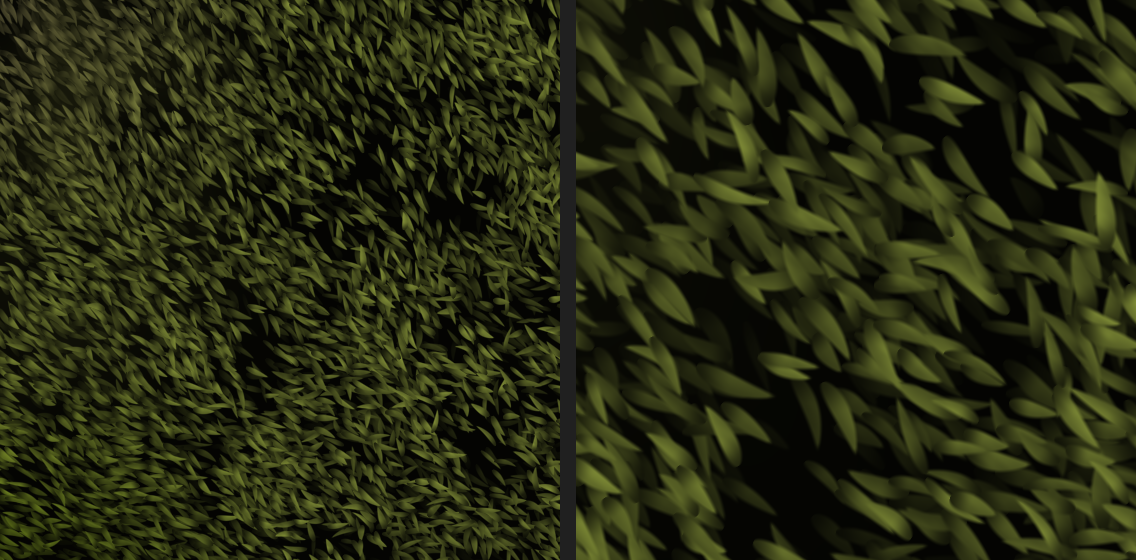
Left, the full canvas; right, a detail of the centre.
This texture is drawn by a Shadertoy shader. Its source:

```glsl
// Dense, wind-combed grass: olive blades over black gaps, hazier toward the left.

const int LAYERS = 6;
const float CELLS = 38.0;      // blade cells across the canvas
const float EDGE = 0.0016;     // softness of blade outlines

const vec3 SOIL = vec3(0.014, 0.015, 0.006);
const vec3 OLIVE = vec3(0.455, 0.50, 0.195);
const vec3 DRY = vec3(0.44, 0.42, 0.26);
const vec3 MOSS = vec3(0.35, 0.42, 0.09);
const vec3 HAZE = vec3(0.25, 0.26, 0.11);

// Integer hash: three random values in 0..1 for a lattice point.
vec3 hash3(ivec3 cell) {
    uvec3 v = uvec3(cell) * 1664525u + 1013904223u;
    v.x += v.y * v.z; v.y += v.z * v.x; v.z += v.x * v.y;
    v ^= v >> 16u;
    v.x += v.y * v.z; v.y += v.z * v.x; v.z += v.x * v.y;
    return vec3(v & 0xffffu) / 65535.0;
}

float valueNoise(vec2 p, int seed) {
    ivec2 c = ivec2(floor(p));
    vec2 f = fract(p);
    f = f * f * (3.0 - 2.0 * f);
    float a = hash3(ivec3(c, seed)).x;
    float b = hash3(ivec3(c + ivec2(1, 0), seed)).x;
    float d = hash3(ivec3(c + ivec2(0, 1), seed)).x;
    float e = hash3(ivec3(c + ivec2(1, 1), seed)).x;
    return mix(mix(a, b, f.x), mix(d, e, f.x), f.y);
}

vec2 rotate(vec2 p, float angle) {
    float c = cos(angle), s = sin(angle);
    return vec2(c * p.x + s * p.y, c * p.y - s * p.x);
}

// Lean of the grass: steep at the top, flatter at the lower left.
float combAngle(vec2 p) {
    float lean = mix(-0.52, -0.98, smoothstep(0.1, 1.0, p.y + 0.25 * p.x));
    return lean + 0.75 * (valueNoise(p * 9.0, 71) - 0.5);
}

// Tufts stretched along the lean; high where blades are plentiful.
float tuftDensity(vec2 p) {
    vec2 q = rotate(p, -0.75);
    float fine = valueNoise(q * vec2(13.0, 21.0), 31);
    float broad = valueNoise(q * vec2(4.0, 7.0), 47);
    return 0.6 * fine + 0.4 * broad;
}

// Pointed, slightly bent blade: x is coverage, y is shading from root to tip.
vec2 blade(vec2 p, float halfLength, float halfWidth, float bend, float soft) {
    float x = p.x / halfLength;
    float t = clamp(0.5 + 0.5 * x, 0.0, 1.0);
    float y = p.y - bend * halfLength * (x * x - 0.4);
    float profile = 2.6 * sqrt(t) * (1.0 - t);
    float cover = smoothstep(-soft, soft, halfWidth * profile - abs(y));
    cover *= smoothstep(0.0, 0.3, profile);
    float side = smoothstep(-halfWidth, halfWidth, y);
    float shade = mix(0.35, 1.0, smoothstep(0.0, 0.45, t)) * mix(0.8, 1.05, side);
    return vec2(cover, shade);
}

// Paints one scattered layer of blades over the brightness beneath it.
float paintLayer(float light, vec2 p, int layer, float soft) {
    float height = float(layer) / float(LAYERS - 1);
    vec2 shift = hash3(ivec3(layer, 7, 19)).xy;
    vec2 grid = p * CELLS + shift;
    ivec2 home = ivec2(floor(grid));
    for (int j = -1; j <= 1; j++)
    for (int i = -1; i <= 1; i++) {
        ivec2 cell = home + ivec2(i, j);
        vec3 place = hash3(ivec3(cell, layer));
        vec3 form = hash3(ivec3(cell, layer + 100));
        vec3 pose = hash3(ivec3(cell, layer + 200));
        vec2 center = (vec2(cell) + place.xy - shift) / CELLS;

        float chance = 0.62 + 1.3 * (tuftDensity(center) - 0.5);
        chance += 0.10 * (0.5 - center.x);
        if (place.z > chance) continue;

        float spread = mix(0.55, 1.25, smoothstep(0.2, 1.2, center.x + 0.4 - 0.5 * center.y));
        float angle = combAngle(center) + spread * (pose.x + pose.y - 1.0);
        angle += pose.z < 0.35 ? 3.14159 : 0.0;
        float halfLength = mix(0.55, 1.0, form.x) / CELLS;
        float halfWidth = mix(0.13, 0.23, form.y) / CELLS;
        float bend = 0.36 * (form.z - 0.5);
        vec2 b = blade(rotate(p - center, angle), halfLength, halfWidth, bend, soft);

        float tone = mix(0.10, 0.98, pow(height, 1.15)) * mix(0.72, 1.08, form.z);
        light = mix(light, tone * b.y, b.x);
    }
    return light;
}

void mainImage(out vec4 fragColor, in vec2 fragCoord) {
    vec2 p = fragCoord / iResolution.y;
    float soft = max(EDGE, 0.8 / iResolution.y);

    // Blades from the shaded depths up to the lit tips.
    float light = 0.0;
    for (int layer = 0; layer < LAYERS; layer++)
        light = paintLayer(light, p, layer, soft);

    // Broad patches of light and faint fibres.
    light *= mix(0.78, 1.08, valueNoise(p * 6.0, 83));
    light *= mix(0.93, 1.05, valueNoise(rotate(p, -0.75) * vec2(90.0, 260.0), 91));

    // Dry upper left, mossy lower left, olive elsewhere.
    float left = 1.0 - smoothstep(0.0, 0.6, p.x);
    vec3 tint = mix(OLIVE, DRY, left * smoothstep(0.5, 1.0, p.y));
    tint = mix(tint, MOSS, left * (1.0 - smoothstep(0.0, 0.45, p.y)));
    vec3 color = mix(SOIL, tint, light);

    float haze = left * smoothstep(0.1, 0.6, p.y) * valueNoise(p * 8.0, 59);
    color = mix(color, HAZE, 0.4 * haze);
    fragColor = vec4(color, 1.0);
}
```
